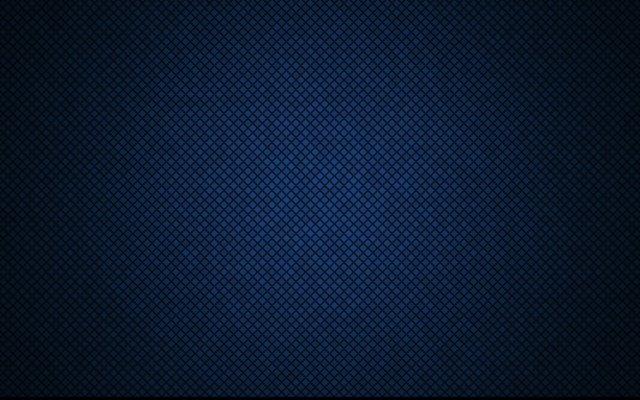
Reproduce this background procedurally as a Shadertoy shader.

```glsl
const vec3 GLOW_COLOR = vec3(0.105, 0.230, 0.430);
const vec3 EDGE_COLOR = vec3(0.016, 0.052, 0.085);
const vec2 GLOW_CENTER = vec2(0.0, 0.02);   // from the canvas centre, in heights
const float GLOW_RADIUS = 0.56;
const float PITCH = 0.024;                  // horizontal diamond spacing, in heights
const float GROOVE_HALF_WIDTH = 0.12;       // share of one diamond
const float GROOVE_LIGHT = 0.38;
const float CELL_VARIATION = 0.16;
const float THREAD_COUNT = 4.0;
const float THREAD_CONTRAST = 0.05;
const float BOTTOM_BORDER = 0.008;

float hash(vec2 p) {
    vec3 h = fract(vec3(p.xyx) * 0.1031);
    h += dot(h, h.yzx + 33.33);
    return fract((h.x + h.y) * h.z);
}

// Smooth radial falloff from blue to near black
vec3 backgroundGlow(vec2 p) {
    float r = length(p - GLOW_CENTER) / GLOW_RADIUS;
    return mix(EDGE_COLOR, GLOW_COLOR, exp(-r * r));
}

// Brightness of the diagonal woven mesh
float weave(vec2 p, float pixel) {
    vec2 q = vec2(p.x + p.y, p.x - p.y) / PITCH;
    vec2 cell = floor(q);
    vec2 local = fract(q);
    float aa = 1.4142 * pixel / PITCH;

    // Dark grooves along both diagonals
    vec2 edge = 0.5 - abs(local - 0.5);
    vec2 groove = 1.0 - smoothstep(GROOVE_HALF_WIDTH - 0.5 * aa,
                                   GROOVE_HALF_WIDTH + 0.5 * aa, edge);
    float light = mix(1.0, GROOVE_LIGHT, max(groove.x, groove.y * 0.9));

    // Uneven cells and fine alternating threads
    light *= 1.0 + CELL_VARIATION * (hash(cell + 200.0) - 0.5);
    float across = mod(cell.x + cell.y, 2.0) < 0.5 ? local.x : local.y;
    float threadFade = 1.0 - smoothstep(0.2, 0.5, aa * THREAD_COUNT);
    light += THREAD_CONTRAST * threadFade * cos(6.28318 * THREAD_COUNT * across);
    return light;
}

void mainImage(out vec4 fragColor, in vec2 fragCoord) {
    float pixel = 1.0 / iResolution.y;
    vec2 p = (fragCoord - 0.5 * iResolution.xy) * pixel;

    vec3 color = backgroundGlow(p) * weave(p, pixel);

    // Black strip along the bottom
    float height = fragCoord.y * pixel;
    color *= smoothstep(BOTTOM_BORDER - pixel, BOTTOM_BORDER + pixel, height);

    fragColor = vec4(color, 1.0);
}
```
